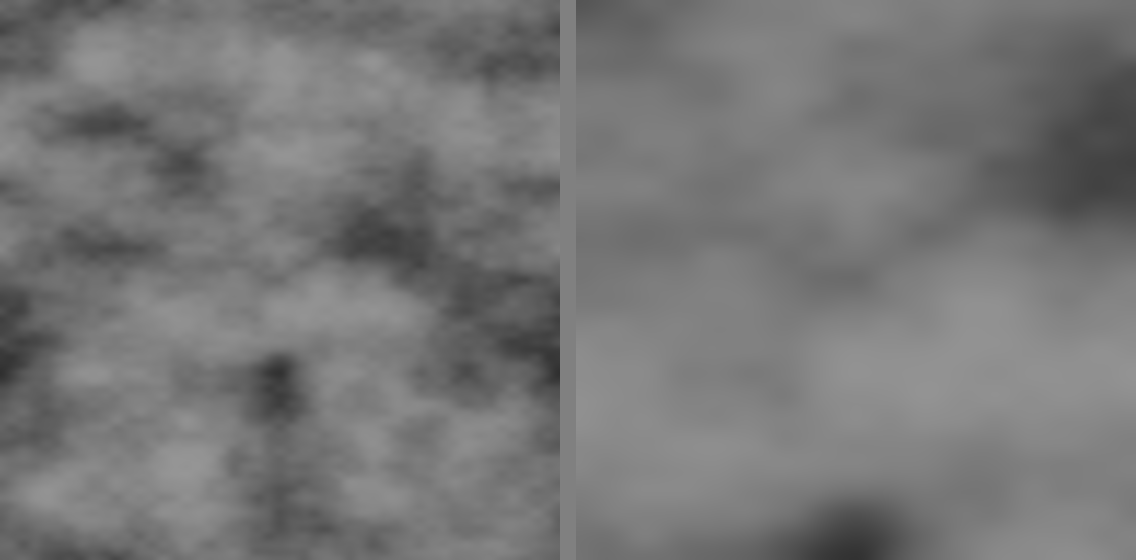
Left, the full canvas; right, a detail of the centre.
Give the GLSL for this texture, as a Shadertoy shader.

```glsl
#define BASE_CELLS vec2(6.0, 9.0)
#define OCTAVES 4
#define GAIN 0.5
#define MEAN_GREY 0.445
#define CONTRAST 0.58
#define SHADOW_BIAS 0.5
#define SEED 17u

// Integer hash of a lattice cell, mapped to 0..1
float hashCell(vec2 cell, uint layer) {
    uvec2 c = uvec2(cell);
    uint h = c.x * 374761393u + c.y * 668265263u + (layer + SEED) * 974711u;
    h = (h ^ (h >> 15)) * 2246822519u;
    h = (h ^ (h >> 13)) * 3266489917u;
    h ^= h >> 16;
    return float(h & 65535u) / 65535.0;
}

// Value noise that repeats after the given number of cells
float tiledNoise(vec2 uv, vec2 cells, uint layer) {
    vec2 p = uv * cells;
    vec2 cell = floor(p);
    vec2 f = fract(p);
    vec2 blend = f * f * (3.0 - 2.0 * f);
    vec2 lo = mod(cell, cells);
    vec2 hi = mod(cell + 1.0, cells);
    float bottom = mix(hashCell(lo, layer), hashCell(vec2(hi.x, lo.y), layer), blend.x);
    float top = mix(hashCell(vec2(lo.x, hi.y), layer), hashCell(hi, layer), blend.x);
    return mix(bottom, top, blend.y);
}

// Sum of octaves, normalised to 0..1
float cloudNoise(vec2 uv) {
    float sum = 0.0;
    float total = 0.0;
    float amplitude = 1.0;
    vec2 cells = BASE_CELLS;
    for (int i = 0; i < OCTAVES; i++) {
        sum += amplitude * tiledNoise(uv, cells, uint(i));
        total += amplitude;
        amplitude *= GAIN;
        cells *= 2.0;
    }
    return sum / total;
}

void mainImage(out vec4 fragColor, in vec2 fragCoord) {
    vec2 uv = fragCoord / iResolution.xy;
    float deviation = cloudNoise(uv) - 0.5;

    // Dark patches run slightly deeper than the light ones
    float grey = MEAN_GREY + CONTRAST * deviation - SHADOW_BIAS * deviation * deviation;
    fragColor = vec4(vec3(clamp(grey, 0.0, 1.0)), 1.0);
}
```
